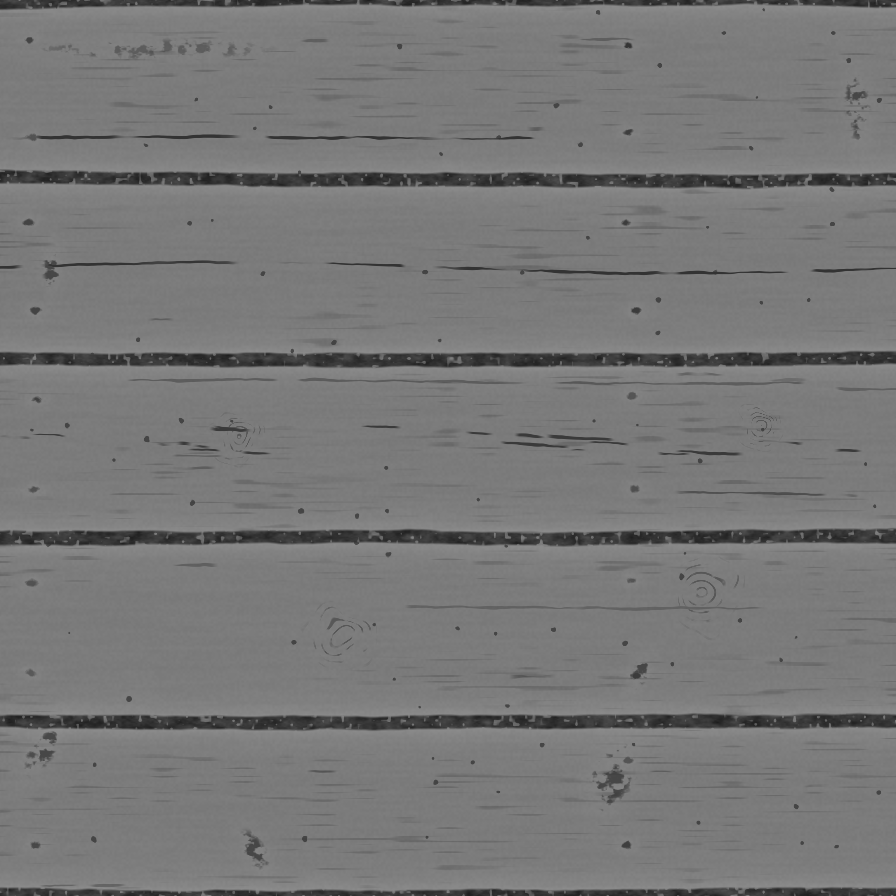
A three.js fragment shader for this texture:

```glsl
// Five grey painted wooden planks with dark gritty seams, cracks, nails and worn knots.
varying vec2 vUv;

const float PLANKS = 5.0;
const float SEAM_HALF = 0.0066;
const float SEAM_SAG = 0.0068;
const float EDGE = 0.0012;
const float GLOW_REACH = 0.013;
const float NAIL_RADIUS = 0.0055;
const float SPECK_CELLS = 22.0;
const float SPECK_CHANCE = 0.2;
const float PAINT = 0.482;
const float GLOW = 0.065;
const float CRACK_TONE = 0.2;
const float SEAM_DARK = 0.1;
const float SEAM_LIGHT = 0.32;

float hash(vec2 p) {
  vec3 q = fract(p.xyx * 0.1031);
  q += dot(q, q.yzx + 33.33);
  return fract((q.x + q.y) * q.z);
}

float noise(vec2 p) {
  vec2 i = floor(p), f = fract(p);
  f = f * f * (3.0 - 2.0 * f);
  return mix(mix(hash(i), hash(i + vec2(1.0, 0.0)), f.x),
             mix(hash(i + vec2(0.0, 1.0)), hash(i + 1.0), f.x), f.y);
}

float fbm(vec2 p) {
  return 0.55 * noise(p) + 0.3 * noise(p * 2.1 + 7.0) + 0.15 * noise(p * 4.3 + 19.0);
}

vec2 turn(vec2 p, float a) {
  float c = cos(a), s = sin(a);
  return vec2(c * p.x - s * p.y, s * p.x + c * p.y);
}

// Signed distance to the nearest ragged seam, negative inside it.
float seamDistance(vec2 p) {
  float k = floor(p.y * PLANKS + 0.5);
  float centre = k / PLANKS - SEAM_SAG * (1.0 - min(abs(k - 1.0), 1.0));
  centre += 0.005 * (noise(vec2(p.x * 5.0, k * 9.0 + 3.0)) - 0.5);
  float t = p.y - centre;
  float upper = SEAM_HALF + 0.004 * (fbm(vec2(p.x * 24.0, k + 40.0)) - 0.5);
  float lower = SEAM_HALF + 0.004 * (fbm(vec2(p.x * 24.0, k + 70.0)) - 0.5);
  return max(t - upper, -t - lower);
}

// Broken hairline along x; bend gives it a slow wave.
float crack(vec2 p, float y, float x0, float x1, float bend, float seed) {
  float line = y + bend * sin(p.x * 6.283) + 0.003 * (fbm(vec2(p.x * 45.0, seed)) - 0.5);
  float width = 0.0014 * noise(vec2(p.x * 40.0, seed + 5.0));
  float whole = smoothstep(0.15, 0.4, noise(vec2(p.x * 28.0, seed + 9.0)));
  float ends = smoothstep(x0, x0 + 0.01, p.x) * (1.0 - smoothstep(x1 - 0.01, x1, p.x));
  return (1.0 - smoothstep(width, width + EDGE, abs(p.y - line))) * whole * ends;
}

// Worn patch: x is dark flaking, y is the pale surround.
vec2 scar(vec2 p, vec2 centre, vec2 radius, float lean) {
  float d = length(turn(p - centre, lean) / radius);
  float flakes = fbm(p * vec2(110.0, 150.0) + centre * 50.0);
  float dark = smoothstep(0.5, 0.72, flakes + 0.22 * (0.6 - d)) * (1.0 - smoothstep(0.6, 1.2, d));
  return vec2(dark, exp(-d * d * 0.7));
}

// Faint broken growth rings round a knot.
float rings(vec2 p, vec2 centre, float radius) {
  vec2 q = (p - centre) / radius;
  float d = length(q) + 0.5 * noise(q * 2.0 + centre * 30.0);
  float lines = smoothstep(0.6, 0.95, sin(d * 30.0));
  return lines * smoothstep(0.4, 0.7, fbm(q * 4.0 + 11.0)) * (1.0 - smoothstep(0.7, 1.3, d));
}

void main() {
  vec2 p = vUv;
  float row = floor(p.y * PLANKS);

  // Painted wood grain
  float tone = PAINT + 0.014 * (noise(p * vec2(14.0, 260.0)) - 0.5);
  tone += 0.018 * (noise(p * 380.0) - 0.5);
  float streak = smoothstep(0.72, 0.95, noise(p * vec2(22.0, 330.0) + 5.0));
  tone -= 0.07 * streak * smoothstep(0.45, 0.75, noise(p * vec2(5.0, 16.0)));

  // Long cracks
  float dark = crack(p, 0.846, -0.1, 0.6, 0.001, 1.0);
  dark = max(dark, crack(p, 0.701, -0.1, 1.1, 0.006, 2.0));
  dark = max(dark, 0.45 * crack(p, 0.574, 0.14, 0.9, 0.002, 3.0));
  dark = max(dark, 0.6 * crack(p, 0.446, 0.75, 0.96, -0.004, 4.0));
  dark = max(dark, 0.35 * crack(p, 0.323, 0.45, 0.86, 0.002, 6.0));

  // Short sloping splits: half crowd the middle plank, half lie anywhere
  for (int i = 0; i < 36; i++) {
    float n = float(i), crowd = mod(n, 2.0);
    vec2 at = vec2(hash(vec2(n, 3.0)), hash(vec2(n, 8.0)));
    at.y = mix(at.y, 0.492 + 0.034 * at.y, crowd);
    vec2 q = turn(p - at, 0.05 * crowd);
    float size = 0.01 + 0.04 * hash(vec2(n, 13.0));
    dark = max(dark, (0.4 + 0.5 * crowd) * crack(q, 0.0, -size, size, 0.0, n + 20.0));
  }

  // Worn knots
  vec2 worn = scar(p, vec2(0.957, 0.88), vec2(0.014, 0.042), -0.1);
  worn = max(worn, scar(p, vec2(0.058, 0.703), vec2(0.011, 0.026), 0.0));
  worn = max(worn, scar(p, vec2(0.716, 0.251), vec2(0.01, 0.022), 0.5));
  worn = max(worn, scar(p, vec2(0.683, 0.132), vec2(0.024, 0.042), 0.4));
  worn = max(worn, scar(p, vec2(0.05, 0.164), vec2(0.013, 0.036), 0.6));
  worn = max(worn, scar(p, vec2(0.284, 0.051), vec2(0.012, 0.025), -0.5));
  worn = max(worn, 0.6 * scar(p, vec2(0.17, 0.945), vec2(0.13, 0.012), 0.0));
  float knot = max(rings(p, vec2(0.376, 0.29), 0.045), rings(p, vec2(0.785, 0.34), 0.05));
  knot = max(knot, max(rings(p, vec2(0.267, 0.512), 0.035), rings(p, vec2(0.85, 0.525), 0.03)));
  dark = max(dark, max(0.75 * worn.x, 0.5 * knot));

  // Nails: two columns, two per plank
  for (int i = 0; i < 4; i++) {
    float column = mod(float(i), 2.0), level = floor(float(i) / 2.0);
    vec2 id = vec2(row * 4.0 + float(i), 31.0);
    vec2 at = vec2(mix(0.036, 0.704, column), (row + mix(0.26, 0.77, level)) / PLANKS);
    at += 0.012 * (vec2(hash(id), hash(id + 6.0)) - 0.5);
    float d = length((p - at) * vec2(0.8, 1.2)) / NAIL_RADIUS + 1.1 * (fbm(p * 180.0) - 0.5);
    dark = max(dark, (0.5 + 0.5 * hash(id + 2.0)) * (1.0 - smoothstep(0.4, 1.0, d)));
    worn.y = max(worn.y, exp(-d * d * 0.25));
  }

  // Scattered pits
  vec2 cell = floor(p * SPECK_CELLS), local = fract(p * SPECK_CELLS);
  vec2 pit = 0.15 + 0.7 * vec2(hash(cell + 51.0), hash(cell + 87.0));
  float pitDistance = length(local - pit) / SPECK_CELLS + 0.002 * (noise(p * 300.0) - 0.5);
  float pitRadius = 0.0008 + 0.0018 * hash(cell + 14.0);
  float present = step(hash(cell + 29.0), SPECK_CHANCE);
  dark = max(dark, 0.75 * present * (1.0 - smoothstep(pitRadius, pitRadius + EDGE, pitDistance)));

  // Pale rims, then dark wear
  float d = seamDistance(p);
  tone += GLOW * exp(-max(d, 0.0) / GLOW_REACH) + 0.025 * worn.y;
  tone = mix(tone, CRACK_TONE, dark);

  // Gritty seam filling
  float grit = mix(SEAM_DARK, SEAM_LIGHT, fbm(p * vec2(90.0, 150.0)));
  grit += 0.22 * smoothstep(0.7, 0.92, noise(p * 230.0 + 3.0));
  tone = mix(grit, tone, smoothstep(-EDGE, 2.0 * EDGE, d));

  gl_FragColor = vec4(vec3(tone), 1.0);
}
```
